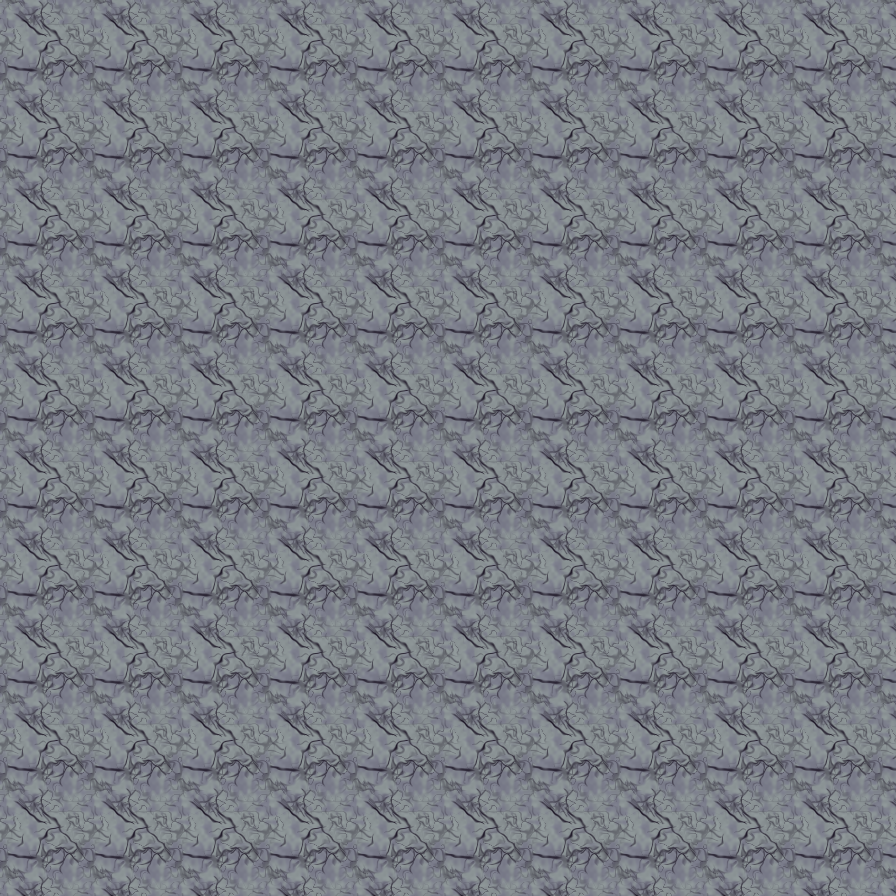
Write a three.js fragment shader that draws this pattern.

```glsl
// Weathered grey stone, tiled, with dark tapering cracks and violet mottling.
varying vec2 vUv;

const float REPEATS = 10.24;               // tiles across and down
const vec3 STONE = vec3(0.570, 0.606, 0.610);
const vec3 LILAC = vec3(0.475, 0.475, 0.550);
const vec3 CRACK = vec3(0.130, 0.105, 0.165);
const float SOFT = 0.017;                  // edge blur, in tiles
const float THICKNESS = 0.62;              // scale of all stroke widths
const float WOBBLE = 0.055;                // raggedness of the cracks
const float HAIRLINE = 0.36;               // darkness of the noise veins
const int STRAYS = 24;
const int SPLINTERS = 9;
const int GASHES = 6;

vec2 hash2(vec2 p) {
  vec3 q = fract(vec3(p.xyx) * vec3(0.1031, 0.1030, 0.0973));
  q += dot(q, q.yzx + 33.33);
  return fract((q.xx + q.yz) * q.zy);
}

// Value noise that closes on itself after one tile.
float tileNoise(vec2 p, float cells, float seed) {
  p *= cells;
  vec2 i = floor(p), f = fract(p);
  f = f * f * (3.0 - 2.0 * f);
  vec2 lo = mod(i, cells) + seed, hi = mod(i + 1.0, cells) + seed;
  return mix(mix(hash2(lo).x, hash2(vec2(hi.x, lo.y)).x, f.x),
             mix(hash2(vec2(lo.x, hi.y)).x, hash2(hi).x, f.x), f.y);
}

// Thin veins along the middle level of the noise.
float veins(vec2 p, float cells, float seed) {
  float ridge = 1.0 - abs(2.0 * tileNoise(p, cells, seed) - 1.0);
  return smoothstep(0.76, 0.98, ridge);
}

// Bowed stroke from a to b, tapering to both ends, wrapped around the tile.
float stroke(vec2 p, vec2 a, vec2 b, float bend, float width) {
  vec2 q = p - 0.5 * (a + b);
  q -= floor(q + 0.5);
  float halfLength = 0.5 * length(b - a);
  vec2 axis = normalize(b - a);
  float t = dot(q, axis) / halfLength;
  float taper = max(1.0 - t * t, 0.0);
  float across = abs(dot(q, vec2(-axis.y, axis.x)) - bend * taper);
  float w = THICKNESS * width * sqrt(taper);
  return (1.0 - smoothstep(w - 0.5 * SOFT, w + 0.9 * SOFT, across)) * smoothstep(0.0, 0.4, taper);
}

// Short stroke about a centre at a given angle.
float sliver(vec2 p, vec2 centre, float angle, float size, float bend, float width) {
  vec2 arm = 0.5 * size * vec2(cos(angle), sin(angle));
  return stroke(p, centre - arm, centre + arm, bend, width);
}

// The large cracks; y runs down the tile.
float mainCracks(vec2 p) {
  float k = stroke(p, vec2(0.08, 0.75), vec2(0.45, 0.79), 0.015, 0.022);
  k = max(k, stroke(p, vec2(0.42, 0.80), vec2(0.73, 0.44), -0.090, 0.012));
  k = max(k, stroke(p, vec2(0.15, 0.13), vec2(0.55, 0.44), 0.020, 0.014));
  k = max(k, 0.9 * stroke(p, vec2(0.43, 0.20), vec2(0.70, 0.49), -0.015, 0.013));
  k = max(k, 0.8 * stroke(p, vec2(0.60, 0.37), vec2(0.97, 0.77), 0.010, 0.008));
  k = max(k, 0.8 * stroke(p, vec2(0.42, -0.02), vec2(0.46, 0.25), -0.040, 0.008));
  k = max(k, 0.7 * stroke(p, vec2(0.56, 0.02), vec2(0.46, 0.16), 0.015, 0.007));
  k = max(k, 0.6 * stroke(p, vec2(0.17, 0.17), vec2(0.42, 0.08), 0.040, 0.006));
  k = max(k, 0.6 * stroke(p, vec2(0.06, 0.43), vec2(0.26, 0.56), 0.025, 0.007));
  k = max(k, 0.7 * stroke(p, vec2(0.27, 0.53), vec2(0.18, 0.69), -0.020, 0.008));
  // Small open lens on the right
  k = max(k, 0.6 * stroke(p, vec2(0.78, 0.31), vec2(0.93, 0.46), 0.028, 0.005));
  k = max(k, 0.6 * stroke(p, vec2(0.78, 0.31), vec2(0.93, 0.46), -0.028, 0.005));
  // Crossing cracks at the lower right
  k = max(k, 0.9 * stroke(p, vec2(0.45, 0.86), vec2(0.72, 0.68), -0.030, 0.009));
  k = max(k, stroke(p, vec2(0.62, 0.66), vec2(0.92, 0.86), -0.020, 0.012));
  k = max(k, 0.9 * stroke(p, vec2(0.58, 0.88), vec2(0.90, 0.69), 0.020, 0.010));
  return max(k, 0.8 * stroke(p, vec2(0.76, 0.70), vec2(0.70, 0.98), 0.025, 0.008));
}

// Scattered chips, splinters in the lower tangle, gashes along the diagonal.
float smallCracks(vec2 p) {
  float k = 0.0;
  for (int i = 0; i < STRAYS; i++) {
    vec2 place = hash2(vec2(float(i), 5.0)), r = hash2(vec2(float(i), 19.0));
    float angle = 0.8 + 2.4 * (r.x - 0.5);
    k = max(k, (0.2 + 0.35 * r.y) * sliver(p, place, angle, 0.07 + 0.11 * r.y, 0.05 * (r.x - 0.5), 0.004));
  }
  for (int i = 0; i < SPLINTERS; i++) {
    vec2 r = hash2(vec2(float(i), 41.0)), s = hash2(vec2(float(i), 67.0));
    vec2 place = vec2(0.72, 0.80) + (r - 0.5) * vec2(0.44, 0.24);
    k = max(k, (0.4 + 0.4 * s.y) * sliver(p, place, 3.14 * s.x, 0.10 + 0.12 * s.y, 0.02, 0.006));
  }
  for (int i = 0; i < GASHES; i++) {
    vec2 r = hash2(vec2(float(i), 83.0));
    vec2 place = vec2(0.43, 0.31) + (r.x - 0.5) * vec2(0.36, 0.30) + (r.y - 0.5) * vec2(0.16, -0.16);
    k = max(k, 0.6 * sliver(p, place, 0.55 + 0.6 * r.y, 0.22, 0.01, 0.006));
  }
  return k;
}

void main() {
  // Tile space, starting at the top left corner
  vec2 p = fract(vec2(vUv.x, 1.0 - vUv.y) * REPEATS);
  vec2 ragged = p + WOBBLE * (vec2(tileNoise(p, 14.0, 3.0), tileNoise(p, 14.0, 29.0)) - 0.5);

  // Violet haze, strongest along the seam between rows
  float seam = 0.5 + 0.5 * cos(6.2832 * (p.y - 0.97));
  float mottle = 0.5 * tileNoise(p, 8.0, 11.0) + 0.5 * tileNoise(p, 20.0, 47.0);
  float haze = smoothstep(0.48, 0.92, mottle + 0.20 * seam);
  vec3 colour = mix(STONE, LILAC, 0.75 * haze);

  // Fine veins and grain
  float patches = smoothstep(0.40, 0.80, tileNoise(p, 5.0, 71.0) + 0.12 * seam);
  float fine = HAIRLINE * patches * max(veins(ragged, 9.0, 7.0), veins(ragged, 16.0, 53.0));
  float grain = 0.11 * tileNoise(p, 25.0, 97.0);

  // Worn gaps along the cracks
  float wear = mix(0.55, 1.1, tileNoise(p, 17.0, 31.0));
  float dark = min(wear * max(mainCracks(ragged), smallCracks(ragged)), 1.0);
  dark = 1.0 - (1.0 - dark) * (1.0 - fine) * (1.0 - grain);
  gl_FragColor = vec4(mix(colour, CRACK, dark), 1.0);
}
```
